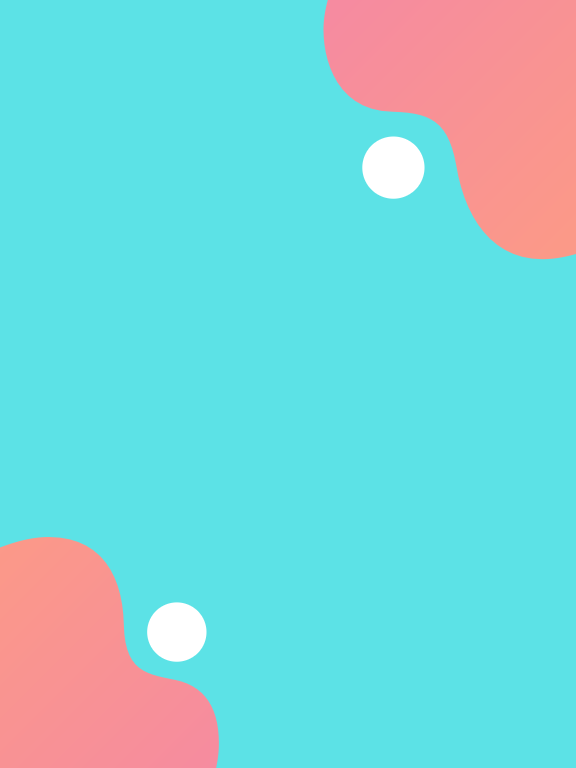
A Shadertoy shader for this background:

```glsl
#define SEA vec3(0.361, 0.886, 0.902)
#define PINK vec3(0.963, 0.545, 0.628)
#define ORANGE vec3(0.985, 0.600, 0.533)
#define DISC_COLOR vec3(1.0)
#define TOP_DISC vec3(31.7, 29.1, 5.4)
#define BOTTOM_DISC vec3(30.7, 23.6, 5.15)
#define FADE_REACH 40.0
#define CURVE_STEPS 14

// Lengths are percent of the canvas width, measured inward from a corner.
// Each outline is a chain of five cubic curves sharing their end points.
const vec2 TOP_OUTLINE[16] = vec2[16](
    vec2(42.8, -1.0), vec2(43.6, 1.6), vec2(43.84, 3.5),
    vec2(43.84, 5.2), vec2(43.84, 10.8), vec2(41.3, 19.3),
    vec2(31.8, 19.4), vec2(25.3, 19.6), vec2(22.2, 21.0),
    vec2(20.8, 28.65), vec2(19.3, 38.0), vec2(14.4, 45.0),
    vec2(5.9, 45.0), vec2(4.0, 45.0), vec2(1.9, 44.7), vec2(-1.0, 43.8));

const vec2 BOTTOM_OUTLINE[16] = vec2[16](
    vec2(37.3, -1.0), vec2(37.85, 1.4), vec2(38.0, 2.8),
    vec2(38.0, 4.35), vec2(38.0, 10.1), vec2(35.8, 14.2),
    vec2(30.4, 15.3), vec2(25.5, 16.3), vec2(21.7, 16.7),
    vec2(21.5, 24.8), vec2(21.35, 33.5), vec2(17.5, 40.1),
    vec2(8.5, 40.1), vec2(5.6, 40.1), vec2(2.8, 39.4), vec2(-1.0, 37.9));

vec2 cubic(vec2 a, vec2 b, vec2 c, vec2 d, float t) {
    float s = 1.0 - t;
    return s * s * s * a + 3.0 * s * t * (s * b + t * c) + t * t * t * d;
}

// Signed distance to the region between the corner and its outline
float blobDistance(vec2 p, vec2 outline[16]) {
    float nearest = 1e6;
    float side = 1.0;
    vec2 from = outline[0];
    for (int k = 0; k < 15; k += 3) {
        for (int i = 1; i <= CURVE_STEPS; i++) {
            vec2 to = cubic(outline[k], outline[k + 1], outline[k + 2], outline[k + 3],
                            float(i) / float(CURVE_STEPS));
            vec2 edge = to - from;
            vec2 rel = p - from;
            vec2 gap = rel - edge * clamp(dot(rel, edge) / dot(edge, edge), 0.0, 1.0);
            nearest = min(nearest, dot(gap, gap));
            // Flip the side whenever a ray towards +x crosses the outline
            if ((from.y > p.y) != (to.y > p.y) &&
                from.x + edge.x * rel.y / edge.y > p.x) side = -side;
            from = to;
        }
    }
    return side * sqrt(nearest);
}

float coverage(float dist, float pixel) {
    return clamp(0.5 - dist / pixel, 0.0, 1.0);
}

// One corner: a blob with a diagonal fade, and a disc beside it
vec3 paintCorner(vec3 color, vec2 p, vec2 outline[16], vec3 disc, float pixel) {
    float fade = clamp(0.5 + 0.5 * (p.x - p.y) / FADE_REACH, 0.0, 1.0);
    color = mix(color, mix(ORANGE, PINK, fade), coverage(blobDistance(p, outline), pixel));
    return mix(color, DISC_COLOR, coverage(length(p - disc.xy) - disc.z, pixel));
}

void mainImage(out vec4 fragColor, in vec2 fragCoord) {
    float pixel = 100.0 / iResolution.x;
    vec2 fromBottomLeft = fragCoord * pixel;
    vec2 fromTopRight = (iResolution.xy - fragCoord) * pixel;

    vec3 color = SEA;
    color = paintCorner(color, fromTopRight, TOP_OUTLINE, TOP_DISC, pixel);
    color = paintCorner(color, fromBottomLeft, BOTTOM_OUTLINE, BOTTOM_DISC, pixel);
    fragColor = vec4(color, 1.0);
}
```
